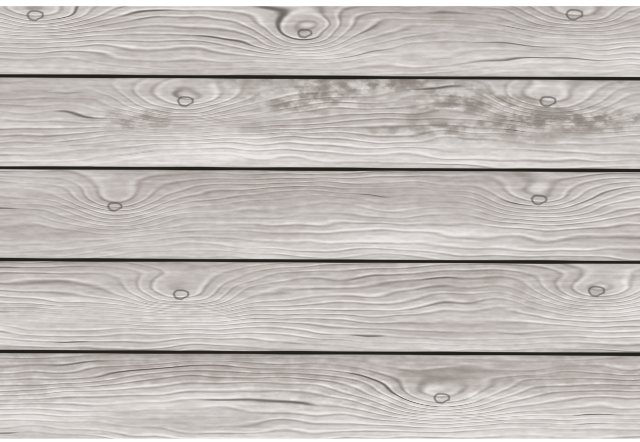
A Shadertoy shader for this texture:

```glsl
const float TAU = 6.28319;
const float PITCH = 0.2078;       // board height
const float FIRST_SEAM = 0.205;
const float TILT = 0.0045;
const vec3 PALE = vec3(0.93, 0.91, 0.90);
const vec3 SHADE = vec3(0.62, 0.59, 0.57);
const vec3 STAIN = vec3(0.46, 0.43, 0.40);
const vec3 CRACK = vec3(0.33, 0.31, 0.30);
const vec3 GAP = vec3(0.14, 0.13, 0.11);

// Per board, bottom to top: first knot x, knot spacing, knot height, wear
const vec4 BOARDS[5] = vec4[5](
    vec4(1.00, 1.60, 0.45, 0.30),
    vec4(0.41, 0.94, 0.58, 0.25),
    vec4(0.26, 0.96, 0.63, 0.15),
    vec4(0.42, 0.82, 0.66, 1.00),
    vec4(0.08, 0.61, 0.55, 0.20));

float hash(vec2 p) {
    vec3 q = fract(p.xyx * 0.1031);
    q += dot(q, q.yzx + 33.33);
    return fract((q.x + q.y) * q.z);
}

float noise(vec2 p) {
    vec2 cell = floor(p), f = fract(p);
    f = f * f * (3.0 - 2.0 * f);
    float low = mix(hash(cell), hash(cell + vec2(1, 0)), f.x);
    float high = mix(hash(cell + vec2(0, 1)), hash(cell + vec2(1, 1)), f.x);
    return mix(low, high, f.y);
}

float fbm(vec2 p) {
    float sum = 0.0, amp = 0.533;
    for (int i = 0; i < 4; i++) {
        sum += amp * noise(p);
        p = p * 2.03 + 19.7;
        amp *= 0.5;
    }
    return sum;
}

// Growth ring field (x), knot rim (y) and closeness to a knot (z)
vec3 growth(vec2 p, vec4 board, float row) {
    float field = 13.0 * p.y + 6.0 * (fbm(vec2(p.x * 1.7, p.y * 1.5) + row * 17.0) - 0.5);
    field += 0.5 * noise(vec2(p.x * 14.0, p.y * 5.0) + row * 7.0);
    float rim = 0.0, near = 0.0;
    for (int i = 0; i < 3; i++) {
        float rnd = hash(vec2(float(i) + 3.0, row + 11.0));
        vec2 center = vec2(board.x + float(i) * board.y, board.z + 0.3 * (rnd - 0.5));
        vec2 d = p - center;
        vec2 reach = d / vec2(0.09 + 0.06 * rnd, 0.24);
        float bump = exp(-dot(reach, reach));
        field += 5.0 * bump;
        near = max(near, bump);
        float radius = length(d * vec2(0.8, PITCH * 1.2));
        radius += 0.006 * (noise(d * vec2(90.0, 18.0) + 50.0) - 0.5);
        rim = max(rim, 1.0 - smoothstep(0.0, 0.005, abs(radius - 0.009 - 0.004 * rnd)));
    }
    return vec3(field, rim, near);
}

vec3 wood(vec2 p, vec4 board, float row) {
    vec3 rings = growth(p, board, row);
    float visible = 1.0 - smoothstep(0.35, 0.9, fwidth(rings.x));
    float patches = smoothstep(0.35, 0.7, fbm(vec2(p.x * 2.5, p.y * 3.0) + row * 31.0));
    float relief = visible * (0.25 + 0.75 * max(patches, rings.z));

    // Soft tone and fine fibres
    float tone = 0.60 + 0.28 * (0.45 - p.y) + 0.10 * (hash(vec2(row, 5.0)) - 0.5);
    tone += 0.7 * (fbm(vec2(p.x * 2.0, p.y * 4.0) + row * 13.0) - 0.5);
    tone += 0.22 * (noise(vec2(p.x * 14.0, p.y * 48.0) + row * 3.0) - 0.5);
    tone += 0.30 * (fbm(vec2(p.x * 60.0, p.y * 36.0) + row * 5.0) - 0.5);

    // Raised pale rings with a shaded side
    float crest = pow(0.5 + 0.5 * cos(TAU * rings.x), 4.0);
    float groove = pow(0.5 + 0.5 * cos(TAU * (rings.x + 0.24)), 5.0);
    tone += relief * (0.34 * crest - 0.42 * groove);
    vec3 color = mix(SHADE, PALE, clamp(tone, -0.15, 1.0));

    // Blotchy weathering, mostly on the upper part
    float blotch = smoothstep(0.42, 0.68, fbm(vec2(p.x * 2.6, p.y * 2.2) + row * 9.0));
    float speckle = smoothstep(0.25, 0.75, fbm(vec2(p.x * 45.0, p.y * 14.0) + row));
    float wear = board.w * blotch * speckle * smoothstep(0.15, 0.55, p.y);
    color = mix(color, STAIN, 0.65 * wear);

    // Cracks along the rings and dark knot rims
    float split = smoothstep(0.80, 0.96, noise(vec2(p.x * 6.0, rings.x * 1.4) + row * 23.0));
    color = mix(color, CRACK, 0.65 * split * groove * visible);
    return mix(color, CRACK, 0.6 * rings.y);
}

void mainImage(out vec4 fragColor, in vec2 fragCoord) {
    vec2 p = fragCoord / iResolution.y;
    float pixel = 1.0 / iResolution.y;

    // Stack of slightly tilted boards
    float level = (p.y + TILT * p.x - FIRST_SEAM) / PITCH;
    float row = clamp(floor(level) + 1.0, 0.0, 4.0);
    vec2 boardPos = vec2(p.x, level + 1.0 - row);
    vec3 color = wood(boardPos, BOARDS[int(row)], row);

    // Dark gaps with soft edges
    float seam = abs(level - round(level)) * PITCH;
    float halfWidth = 0.0024 + 0.0012 * noise(vec2(p.x * 9.0, round(level) * 7.0 + 40.0));
    color *= 1.0 - 0.22 * exp(-seam / 0.005);
    color = mix(GAP, color, smoothstep(halfWidth - 0.5 * pixel, halfWidth + pixel, seam));

    // Thin white margins above and below
    float inside = smoothstep(0.0065, 0.0065 + pixel, p.y)
                 * (1.0 - smoothstep(0.987 - pixel, 0.987, p.y));
    fragColor = vec4(mix(vec3(1.0), color, inside), 1.0);
}
```
